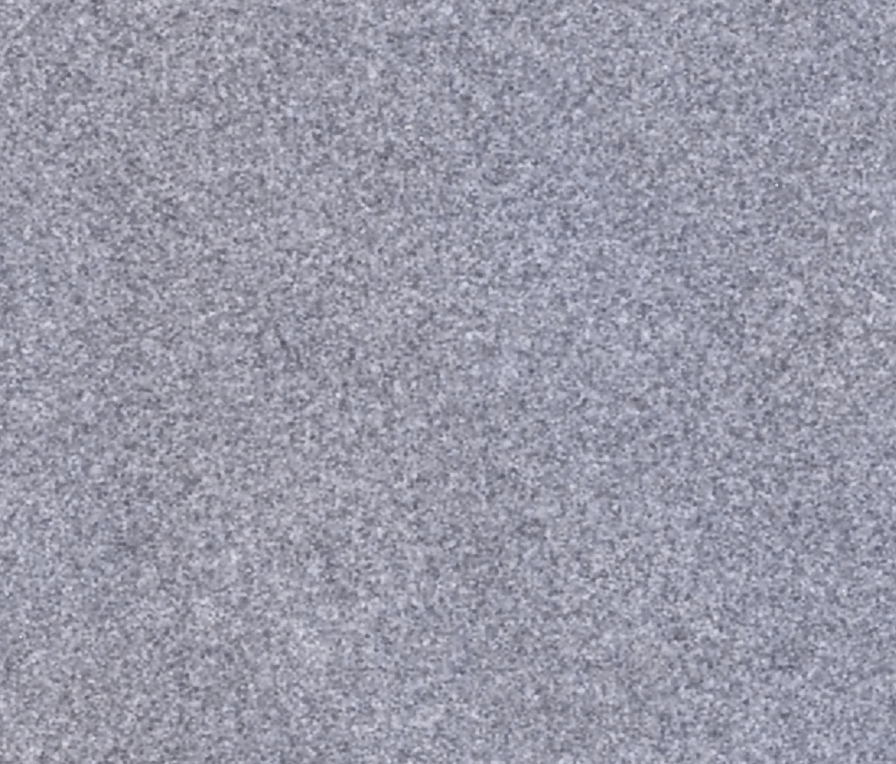
This texture is drawn by a Shadertoy shader. Its source:

```glsl
// Fine blue-grey granular surface with soft mottling and a few pale specks.
#define GRAINS 255.0        // fine grains per canvas height
#define CLUMPS 125.0        // small clumps per canvas height
#define MOTTLES 13.0        // broad patches per canvas height
#define SPECK_CELLS 14.0    // speck cells per canvas height
#define SPECK_SHARE 0.07    // share of cells holding a speck
#define CONTRAST 0.075      // standard deviation of brightness
#define BASE_COLOR vec3(0.601, 0.602, 0.662)
#define COOL_TINT vec3(-0.006, -0.001, 0.006)
#define SPECK_COLOR vec3(0.87, 0.87, 0.92)

// Three random values in 0..1 per cell
vec3 hash3(vec2 cell) {
    vec3 p = fract(cell.xyx * vec3(0.1031, 0.1030, 0.0973));
    p += dot(p, p.yxz + 33.33);
    return fract((p.xxy + p.yzz) * p.zyx);
}

// Cellular noise: soft splats around jittered points, scaled to unit variance
float grainNoise(vec2 p, float seed) {
    vec2 cell = floor(p), local = p - cell;
    float sum = 0.0, energy = 0.0;
    for (int y = -1; y <= 1; y++)
    for (int x = -1; x <= 1; x++) {
        vec2 offset = vec2(x, y);
        vec3 h = hash3(cell + offset + seed);
        vec3 k = hash3(cell + offset + seed + 371.0);
        vec2 d = offset + 0.15 + 0.7 * h.xy - local;
        float weight = exp(-2.9 * dot(d, d));
        float tone = (h.z + k.x + k.y - 1.5) * 2.0;
        sum += weight * tone;
        energy += weight * weight;
    }
    // The constant keeps gaps between points from turning into flat plates
    return 1.12 * sum * inversesqrt(energy + 0.12);
}

// Rare small bright dots of varied size and strength
float specks(vec2 p) {
    vec2 cell = floor(p);
    vec3 h = hash3(cell + 57.0);
    vec3 k = hash3(cell + 913.0);
    float radius = mix(0.03, 0.06, k.x);
    float dist = length(p - cell - 0.1 - 0.8 * h.xy);
    float present = step(h.z, SPECK_SHARE);
    return present * mix(0.45, 0.95, k.y) * (1.0 - smoothstep(0.3 * radius, radius, dist));
}

void mainImage(out vec4 fragColor, in vec2 fragCoord) {
    vec2 uv = fragCoord / iResolution.y;
    float across = fragCoord.x / iResolution.x;

    // Brightness: fine grain, clumps, then broad patches
    float tone = 0.95 * grainNoise(uv * vec2(0.92, 1.0) * GRAINS, 11.0)
               + 0.20 * grainNoise(uv * CLUMPS, 203.0)
               + 0.08 * grainNoise(uv * MOTTLES, 431.0)
               + 0.05 * grainNoise(uv * MOTTLES * 0.35, 619.0);
    // Faint upright bands
    tone += 0.05 * sin(across * 17.0 + 1.8) + 0.03 * sin(across * 31.0 + uv.y * 1.5);

    // Hue drifts from neutral at the left to cooler at the right
    float cool = 1.6 * smoothstep(0.2, 0.8, across) - 0.8
               + 0.30 * grainNoise(uv * MOTTLES * 0.5, 751.0)
               + 0.45 * grainNoise(uv * CLUMPS * 0.7, 877.0);

    vec3 color = BASE_COLOR + CONTRAST * tone + COOL_TINT * cool;
    color = mix(color, SPECK_COLOR, specks(uv * SPECK_CELLS));
    fragColor = vec4(clamp(color, 0.0, 1.0), 1.0);
}
```
